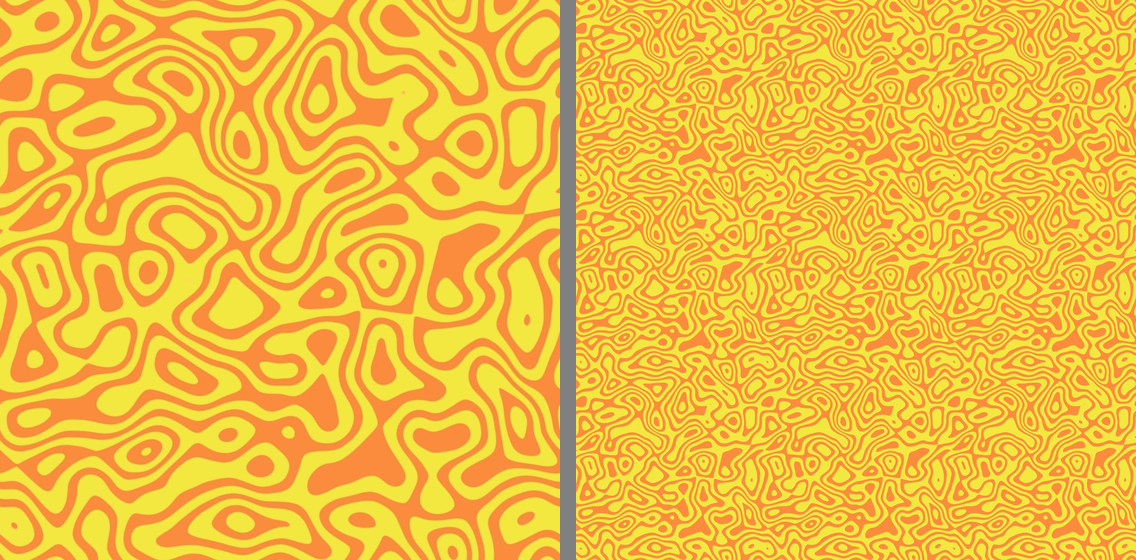
Left, the tile; right, the same tile 3 across and 3 down.
A WebGL 2 fragment shader for this pattern:

```glsl
#version 300 es
precision highp float;

uniform vec2 u_resolution;
out vec4 outColor;

const float TAU = 6.2831853;
const float BAND_PERIOD = 0.25;   // field height between two orange bands
const float ORANGE_SHARE = 0.44;  // part of each period that is orange

const vec3 ORANGE = vec3(0.99, 0.55, 0.24);
const vec3 ORANGE_RIM = vec3(0.93, 0.56, 0.20);
const vec3 AMBER = vec3(0.92, 0.64, 0.21);
const vec3 GOLD = vec3(0.96, 0.78, 0.27);
const vec3 YELLOW_RIM = vec3(0.99, 0.88, 0.30);
const vec3 YELLOW = vec3(0.95, 0.91, 0.25);

float hash(vec2 cell, float seed) {
    return fract(sin(dot(cell, vec2(127.1, 311.7)) + seed * 74.7) * 43758.5453);
}

// Slope contribution of one lattice corner; the lattice wraps after `cells`
float corner(vec2 cell, vec2 offset, float cells, float seed) {
    float angle = TAU * hash(mod(cell, cells), seed);
    return dot(vec2(cos(angle), sin(angle)), offset);
}

// Gradient noise that repeats over the unit square
float tileNoise(vec2 uv, float cells, float seed) {
    vec2 p = uv * cells;
    vec2 cell = floor(p);
    vec2 f = p - cell;
    vec2 fade = f * f * f * (f * (f * 6.0 - 15.0) + 10.0);
    vec2 e = vec2(1.0, 0.0);
    float low = mix(corner(cell, f, cells, seed),
                    corner(cell + e.xy, f - e.xy, cells, seed), fade.x);
    float high = mix(corner(cell + e.yx, f - e.yx, cells, seed),
                     corner(cell + e.xx, f - e.xx, cells, seed), fade.x);
    return mix(low, high, fade.y);
}

// Hilly height field, bent by a broad warp to hide the lattice
float heightField(vec2 uv) {
    vec2 warp = vec2(tileNoise(uv, 5.0, 1.0), tileNoise(uv, 5.0, 2.0));
    vec2 bent = uv + 0.035 * warp;
    return tileNoise(bent, 8.0, 3.0)
         + 0.25 * tileNoise(bent, 5.0, 4.0)
         + 0.06 * tileNoise(uv, 17.0, 5.0);
}

// Signed distance to the nearest band edge, positive inside yellow
float bandDistance(float height, float slope) {
    float phase = abs(fract(height / BAND_PERIOD + 0.5) - 0.5);
    return (phase - 0.5 * ORANGE_SHARE) * BAND_PERIOD / slope;
}

vec3 blendAt(vec3 below, vec3 above, float dist, float edge, float blur) {
    return mix(below, above, smoothstep(edge - blur, edge + blur, dist));
}

// Flat orange and yellow joined by a thin rim of in-between tones
vec3 bandColor(float dist, float blur) {
    vec3 color = blendAt(ORANGE, ORANGE_RIM, dist, -0.0027, blur);
    color = blendAt(color, AMBER, dist, -0.0011, blur);
    color = blendAt(color, GOLD, dist, 0.0, blur);
    color = blendAt(color, YELLOW_RIM, dist, 0.0009, blur);
    return blendAt(color, YELLOW, dist, 0.0027, blur);
}

void main() {
    vec2 uv = gl_FragCoord.xy / u_resolution;
    float height = heightField(uv);

    // Slope per canvas unit keeps the edge width even
    vec2 gradient = vec2(dFdx(height), dFdy(height)) * u_resolution;
    float slope = max(length(gradient), 0.4);

    float blur = max(0.6 / min(u_resolution.x, u_resolution.y), 0.0005);
    outColor = vec4(bandColor(bandDistance(height, slope), blur), 1.0);
}
```
